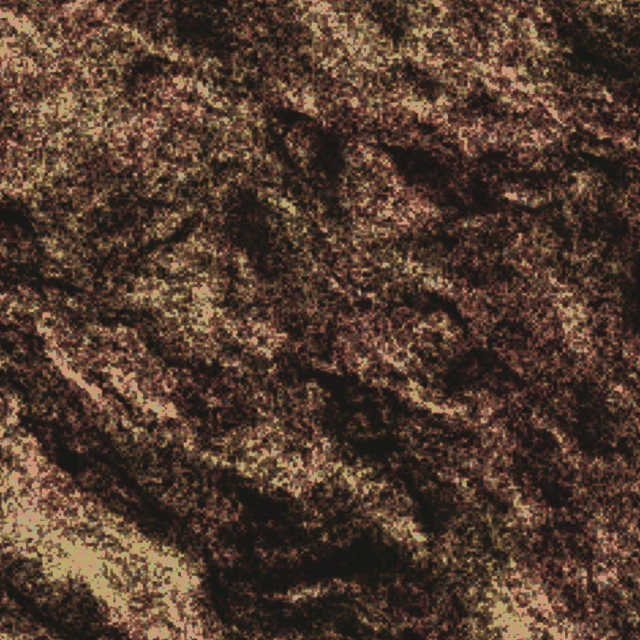
A three.js fragment shader for this texture:

```glsl
// Weathered dark brown rock with diagonal folds, black hollows and pale gritty crust.
// Layers of value noise (stretched folds, lit relief, pits, grain) add up to one tone,
// which is mapped through a colour ramp and tinted between rust, ochre and grey.
varying vec2 vUv;

const vec2 FOLD_DIR = vec2(0.82, -0.57);
const vec2 LIGHT_DIR = vec2(0.45, 0.89);
const float FBM_DEVIATION = 0.123;

const vec3 PIT_BLACK = vec3(0.095, 0.095, 0.09);
const vec3 SOOT = vec3(0.14, 0.11, 0.10);
const vec3 UMBER = vec3(0.24, 0.16, 0.14);
const vec3 EARTH = vec3(0.34, 0.23, 0.19);
const vec3 RUST = vec3(0.44, 0.30, 0.23);
const vec3 TAN = vec3(0.56, 0.42, 0.32);
const vec3 CREAM = vec3(0.76, 0.63, 0.48);

float hash(vec2 cell) {
  vec3 q = fract(vec3(cell.xyx) * 0.1031);
  q += dot(q, q.yzx + 33.33);
  return fract((q.x + q.y) * q.z);
}

float noise(vec2 p) {
  vec2 cell = floor(p);
  vec2 f = fract(p);
  vec2 w = f * f * f * (f * (f * 6.0 - 15.0) + 10.0);
  float low = mix(hash(cell), hash(cell + vec2(1.0, 0.0)), w.x);
  float high = mix(hash(cell + vec2(0.0, 1.0)), hash(cell + vec2(1.0, 1.0)), w.x);
  return mix(low, high, w.y);
}

// Five octaves, each turned to hide the lattice; the mean is 0.5.
float fbm(vec2 p) {
  mat2 turn = mat2(1.6, 1.2, -1.2, 1.6);
  float sum = 0.0;
  float gain = 0.5;
  for (int i = 0; i < 5; i++) {
    sum += gain * noise(p);
    p = turn * p + 17.3;
    gain *= 0.5;
  }
  return sum / 0.96875;
}

// Fbm rescaled to zero mean and unit deviation.
float unitFbm(vec2 p) {
  return (fbm(p) - 0.5) / FBM_DEVIATION;
}

// Coordinates along and across the folds.
vec2 foldSpace(vec2 p) {
  return vec2(dot(p, FOLD_DIR), dot(p, vec2(-FOLD_DIR.y, FOLD_DIR.x)));
}

// Surface height: rough lumps slightly drawn out along the folds.
float rockHeight(vec2 p) {
  return fbm(foldSpace(p) * vec2(8.0, 14.0) + 40.0);
}

// Light falling on the slope, with about unit deviation.
float relief(vec2 p, float reach) {
  return (rockHeight(p) - rockHeight(p + LIGHT_DIR * reach)) * 15.0;
}

// Fine grit in two sizes, with about unit deviation.
float grit(vec2 p) {
  return (noise(p * 235.0) + noise(p.yx * 128.0 + 71.0) - 1.0) / 0.3;
}

vec3 rockRamp(float tone) {
  vec3 c = mix(PIT_BLACK, SOOT, smoothstep(-2.0, -1.2, tone));
  c = mix(c, UMBER, smoothstep(-1.2, -0.35, tone));
  c = mix(c, EARTH, smoothstep(-0.35, 0.32, tone));
  c = mix(c, RUST, smoothstep(0.32, 0.9, tone));
  c = mix(c, TAN, smoothstep(0.9, 1.5, tone));
  return mix(c, CREAM, smoothstep(1.5, 2.3, tone));
}

// Shifts the hue from rust to ochre and fades some grains to grey.
vec3 mineralTint(vec3 c, float ochre, float grey) {
  c *= mix(vec3(1.08, 0.92, 0.98), vec3(0.96, 1.06, 0.88), ochre);
  float luma = dot(c, vec3(0.3, 0.59, 0.11));
  return mix(c, vec3(luma) * vec3(1.02, 1.02, 0.94), grey);
}

void main() {
  // Bend the folds with a slow warp.
  vec2 warp = vec2(fbm(vUv * 3.0 + 5.0), fbm(vUv * 3.0 + 23.0)) - 0.5;
  vec2 p = vUv + 0.22 * warp;
  vec2 f = foldSpace(p);

  // Large shapes: folds, lumps, hollows and pale crust.
  float folds = unitFbm(f * vec2(2.6, 7.5) + 11.0);
  float lumps = unitFbm(p * 17.0 + 61.0);
  float pits = smoothstep(0.56, 0.70, fbm(f * vec2(6.0, 10.0) + 83.0));
  float crust = smoothstep(0.54, 0.70, fbm(p * 4.5 + 97.0));
  float shade = relief(p, 0.012);
  float tone = 0.08 + 0.5 * folds + 0.33 * lumps + 0.5 * shade;
  tone += crust * (0.45 + 0.35 * shade) - 1.3 * pits;

  // Grit fades out inside the dark hollows.
  float exposed = smoothstep(-1.9, -0.2, tone);
  tone += 0.7 * grit(vUv) * mix(0.3, 1.0, exposed);

  float ochre = smoothstep(0.25, 0.75, 0.5 * noise(vUv * 150.0 + 7.0) + 0.5 * fbm(p * 9.0 + 31.0));
  float grey = 0.5 * smoothstep(0.5, 0.9, noise(vUv * 190.0 + 53.0));
  gl_FragColor = vec4(mineralTint(rockRamp(tone), ochre, grey), 1.0);
}
```
